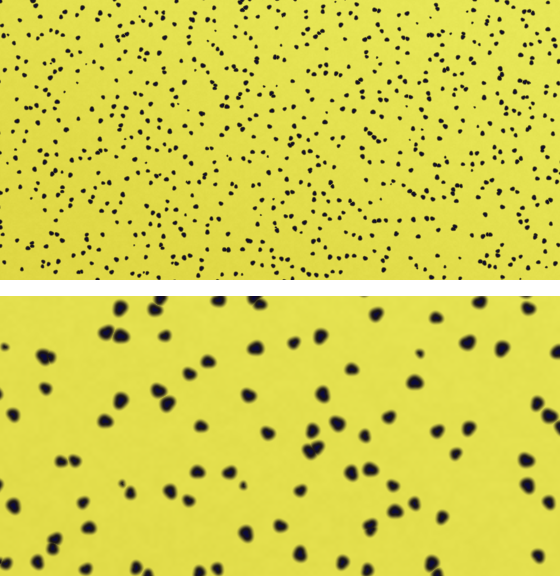
Top: the whole. Bottom: its middle third, enlarged.
Write a Shadertoy shader that draws this texture.

```glsl
// Small near-black specks strewn at random over a flat yellow ground.
// Jittered grid cells hold a few wobbly blobs each; the nearest signed
// distance gives a soft rim and a navy core, over a faintly grained wash.

const float CELLS = 16.0;          // grid cells per canvas height
const int SPECKS_PER_CELL = 2;
const float PRESENCE = 0.77;       // chance that a speck exists
const float SOFTNESS = 0.0038;     // half width of the blurred rim

const vec3 OCHRE_YELLOW = vec3(0.875, 0.845, 0.265);
const vec3 LEMON_YELLOW = vec3(0.905, 0.905, 0.340);
const vec3 RIM_BLACK = vec3(0.105, 0.085, 0.085);
const vec3 CORE_NAVY = vec3(0.045, 0.035, 0.225);

float hash(vec2 p) {
    return fract(sin(dot(p, vec2(127.1, 311.7))) * 43758.5453);
}

vec2 hash2(vec2 p) {
    return vec2(hash(p), hash(p + vec2(37.3, 17.9)));
}

float valueNoise(vec2 p) {
    vec2 cell = floor(p);
    vec2 f = fract(p);
    f = f * f * (3.0 - 2.0 * f);
    float low = mix(hash(cell), hash(cell + vec2(1.0, 0.0)), f.x);
    float high = mix(hash(cell + vec2(0.0, 1.0)), hash(cell + vec2(1.0)), f.x);
    return mix(low, high, f.y);
}

// Signed distance to a round blob with a slightly lumpy outline.
float blobDistance(vec2 offset, float radius, float phase) {
    float angle = atan(offset.y, offset.x + 1e-6);
    float wobble = 0.10 * sin(2.0 * angle + phase)
                 + 0.06 * sin(3.0 * angle - 2.0 * phase);
    return length(offset) - radius * (1.0 + wobble);
}

// Mostly even sizes, with an occasional tiny speck.
float speckRadius(vec2 seed) {
    float usual = mix(0.0062, 0.0087, hash(seed + 5.3));
    float tiny = mix(0.0025, 0.0050, hash(seed + 8.1));
    return hash(seed + 2.7) < 0.06 ? tiny : usual;
}

// Distance to the nearest speck in the surrounding cells.
float speckField(vec2 p) {
    vec2 home = floor(p * CELLS);
    float nearest = 1.0;
    for (int y = -1; y <= 1; y++) {
        for (int x = -1; x <= 1; x++) {
            vec2 cell = home + vec2(x, y);
            for (int i = 0; i < SPECKS_PER_CELL; i++) {
                vec2 seed = cell + float(i) * vec2(71.7, 43.1);
                if (hash(seed + 11.9) > PRESENCE) continue;
                vec2 center = (cell + hash2(seed)) / CELLS;
                float phase = 6.2832 * hash(seed + 3.4);
                float d = blobDistance(p - center, speckRadius(seed), phase);
                nearest = min(nearest, d);
            }
        }
    }
    return nearest;
}

// Yellow wash, ochre at lower left and lemon at upper right, with fine grain.
vec3 groundColor(vec2 p, vec2 uv) {
    float slope = smoothstep(0.0, 1.0, 0.5 * uv.x + 0.5 * uv.y);
    float grain = valueNoise(p * 190.0) + valueNoise(p * 75.0) - 1.0;
    return mix(OCHRE_YELLOW, LEMON_YELLOW, slope) + 0.012 * grain;
}

void mainImage(out vec4 fragColor, in vec2 fragCoord) {
    vec2 uv = fragCoord / iResolution.xy;
    vec2 p = fragCoord / iResolution.y;

    float d = speckField(p);
    float blur = max(SOFTNESS, 0.7 / iResolution.y);
    float cover = 1.0 - smoothstep(-blur, blur, d);
    float core = 1.0 - smoothstep(-0.0065, -0.0035, d);

    vec3 speck = mix(RIM_BLACK, CORE_NAVY, core);
    fragColor = vec4(mix(groundColor(p, uv), speck, cover), 1.0);
}
```
